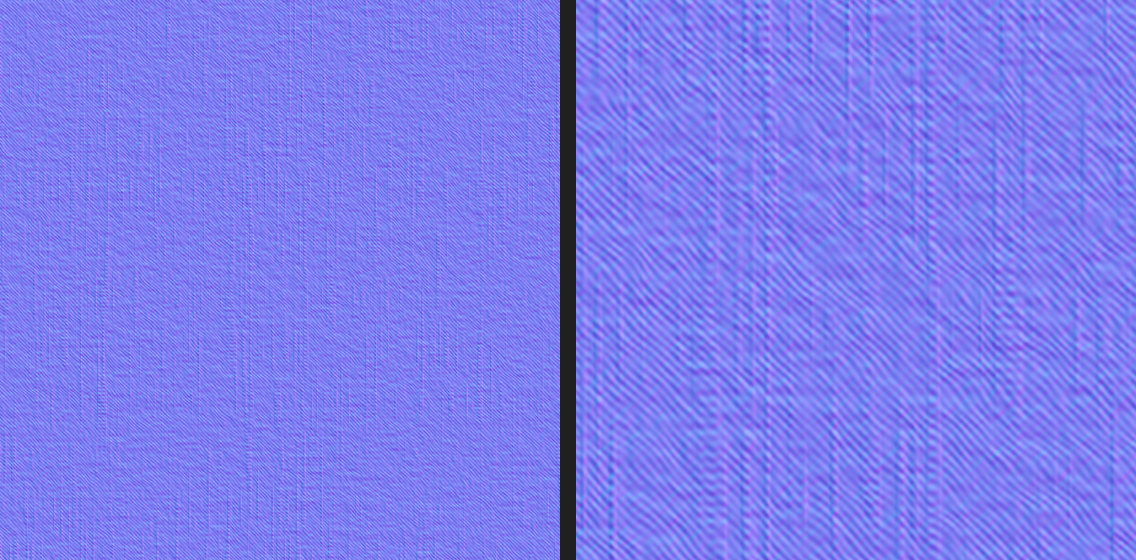
Left, the full canvas; right, a detail of the centre.
This texture map is drawn by a three.js fragment shader. Its source:

```glsl
// Tangent-space normal map of a fine woven cloth with slubby upright threads.
// A height field (weave, slubs, creases, grain) is differenced into slopes,
// and the slopes are encoded around a periwinkle neutral colour.

varying vec2 vUv;

const float THREADS = 152.0;        // weave repeats across the canvas
const float SAMPLE_STEP = 0.15;     // slope sampling distance, in repeats
const float WEAVE_HEIGHT = 0.0160;
const float WEAVE_LEAN = 0.60;      // share of the falling diagonal in the weave
const float WEAVE_DRIFT = 0.55;     // wander of the threads, in repeats
const float SLUB_HEIGHT = 0.034;
const float SLUB_BEADING = 0.35;
const float CREASE_HEIGHT = 0.050;
const float SWELL_HEIGHT = 0.035;
const float GRAIN_HEIGHT = 0.060;
const float SLOPE_BLEND = 0.2;      // how much each slope leaks into the other
const vec3 NEUTRAL = vec3(0.494, 0.494, 0.948);
const float BLUE_GAIN = 0.28;       // blue brightens with the combined slope
const vec2 SLOPE_LIMIT = vec2(0.15, 0.18);
const float TAU = 6.2831853;

float hash(vec2 p) {
  vec3 q = fract(vec3(p.xyx) * 0.1031);
  q += dot(q, q.yzx + 33.33);
  return fract((q.x + q.y) * q.z);
}

// Smooth value noise, 0 to 1
float noise(vec2 p) {
  vec2 cell = floor(p);
  vec2 f = fract(p);
  f = f * f * (3.0 - 2.0 * f);
  float low = mix(hash(cell), hash(cell + vec2(1.0, 0.0)), f.x);
  float high = mix(hash(cell + vec2(0.0, 1.0)), hash(cell + vec2(1.0, 1.0)), f.x);
  return mix(low, high, f.y);
}

// Crossing diagonals form the staggered bumps of the weave
float weave(vec2 p) {
  vec2 drift = vec2(noise(p * vec2(0.45, 0.13) + 11.0),
                    noise(p * vec2(0.13, 0.45) + 47.0)) - 0.5;
  vec2 q = TAU * (p + WEAVE_DRIFT * drift);
  float bumps = mix(cos(q.x - q.y), cos(q.x + q.y), WEAVE_LEAN);
  return bumps * (0.4 + 1.2 * noise(p * 0.7 + 83.0));
}

// Narrow upright ridges, beaded where the cross threads pass over
float slubs(vec2 p) {
  float ridge = smoothstep(0.55, 0.95, noise(vec2(p.x * 1.5, p.y * 0.07) + 131.0));
  float patchiness = 0.3 + 1.2 * noise(p * vec2(0.07, 0.04) + 173.0);
  return ridge * patchiness * (1.0 + SLUB_BEADING * cos(TAU * p.y));
}

float clothHeight(vec2 p) {
  float crease = noise(p * vec2(0.27, 0.75) + 211.0);
  float swell = noise(p * vec2(0.07, 0.25) + 257.0);
  float grain = noise(p * 1.25 + 307.0);
  return WEAVE_HEIGHT * weave(p) + SLUB_HEIGHT * slubs(p)
       + CREASE_HEIGHT * crease + SWELL_HEIGHT * swell + GRAIN_HEIGHT * grain;
}

void main() {
  vec2 p = vUv * THREADS;
  vec2 e = vec2(SAMPLE_STEP, 0.0);

  // Central differences; the facing direction is downhill
  vec2 slope = vec2(clothHeight(p - e.xy) - clothHeight(p + e.xy),
                    clothHeight(p - e.yx) - clothHeight(p + e.yx)) / (2.0 * SAMPLE_STEP);
  slope += SLOPE_BLEND * slope.yx;
  slope = clamp(slope, -SLOPE_LIMIT, SLOPE_LIMIT);

  // Encode the slopes as colour
  vec3 color = NEUTRAL + vec3(slope, BLUE_GAIN * (slope.x + slope.y));
  gl_FragColor = vec4(clamp(color, 0.0, 1.0), 1.0);
}
```
